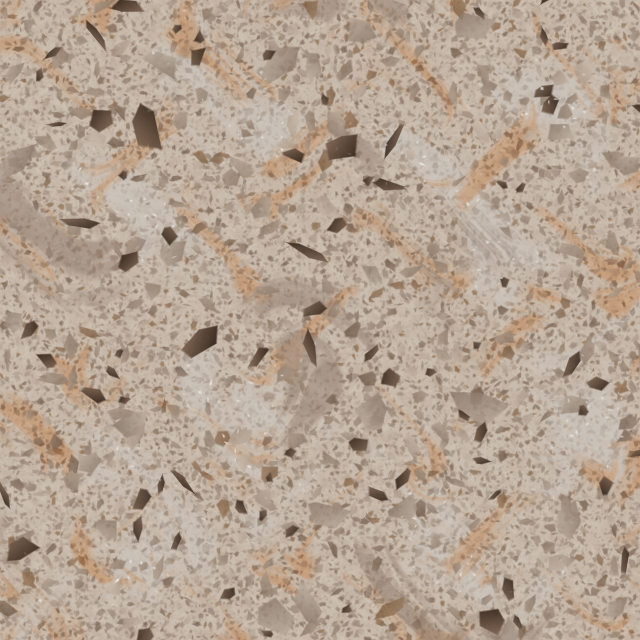
Give the GLSL for this texture, as a WebGL 1 fragment shader.

```glsl
precision highp float;
// Beige quartz composite: pale paste packed with angular stone chips, stains and glints.

uniform vec2 u_resolution;

#define EDGE 0.0011        // softness of chip outlines, in canvas units
#define DUST_CELLS 165.0
#define FINE_CELLS 98.0
#define GRAIN_CELLS 60.0
#define PEBBLE_CELLS 30.0
#define STONE_CELLS 13.0
#define SHARD_CELLS 11.0
#define STAIN_AMOUNT 0.55
#define CHALK_AMOUNT 0.60
#define HAZE_AMOUNT 0.60

const vec3 PASTE = vec3(0.755, 0.690, 0.630);
const vec3 CREAM = vec3(0.810, 0.760, 0.705);
const vec3 TAUPE = vec3(0.600, 0.525, 0.460);
const vec3 UMBER = vec3(0.440, 0.350, 0.285);
const vec3 OCHRE = vec3(0.560, 0.425, 0.300);
const vec3 CHALK = vec3(0.800, 0.780, 0.760);
const vec3 HAZE = vec3(0.600, 0.525, 0.470);
const vec3 SHADOW = vec3(0.215, 0.155, 0.115);

float hash(vec2 p) {
  vec3 q = fract(p.xyx * vec3(0.1031, 0.1030, 0.0973));
  q += dot(q, q.yzx + 33.33);
  return fract((q.x + q.y) * q.z);
}

// Layered sines, warped and turned at each octave; roughly -1 to 1.
float clouds(vec2 p) {
  float sum = 0.0, gain = 0.55;
  for (int i = 0; i < 5; i++) {
    p += 0.9 * sin(p.yx * 1.1 + float(i) * 1.7);
    sum += gain * sin(p.x) * sin(p.y + 0.6);
    p = mat2(0.8, 0.6, -0.6, 0.8) * p * 1.85 + 2.3;
    gain *= 0.62;
  }
  return sum;
}

// Scattered convex chips: x = coverage, y = random tint, z = shade across the chip.
vec3 chips(vec2 uv, float cells, float density, float stretch, float seed) {
  vec2 p = uv * cells, home = floor(p);
  float soft = (EDGE + 0.5 / u_resolution.y) * cells;
  vec3 best = vec3(0.0);
  for (int j = -1; j <= 1; j++) {
    for (int i = -1; i <= 1; i++) {
      vec2 cell = home + vec2(float(i), float(j));
      vec2 id = cell + seed * vec2(17.0, 31.0) + 50.0;
      if (hash(id + 3.1) > density) continue;
      vec2 center = cell + 0.15 + 0.7 * vec2(hash(id + 7.3), hash(id + 11.9));
      float turn = 6.2832 * hash(id + 19.7), size = hash(id + 23.3);
      float radius = mix(0.23, 0.49, size * size);
      float pull = mix(1.0, stretch, hash(id + 29.1));
      vec2 q = p - center;
      q = mat2(cos(turn), sin(turn), -sin(turn), cos(turn)) * q;
      q *= vec2(pull, 1.0 / pull);
      float dist = -1.0;
      for (int k = 0; k < 5; k++) {
        float side = float(k);
        float angle = (side + 0.7 * hash(id + side * 5.3 + 37.0)) * 1.25664;
        float reach = radius * mix(0.55, 1.0, hash(id + side * 3.7 + 61.0));
        dist = max(dist, dot(q, vec2(cos(angle), sin(angle))) - reach);
      }
      float cover = smoothstep(soft, -soft, dist);
      float shade = clamp(0.5 + 0.5 * dot(q, vec2(0.6, 0.8)) / radius, 0.0, 1.0);
      if (cover > best.x) best = vec3(cover, hash(id + 41.7), shade);
    }
  }
  return best;
}

// Mostly taupe, with some pale, umber and ochre pieces.
vec3 stoneColor(float tint) {
  vec3 color = mix(PASTE, TAUPE, smoothstep(0.0, 0.4, tint));
  color = mix(color, UMBER, 0.75 * smoothstep(0.66, 0.86, tint));
  return mix(color, OCHRE, 0.8 * smoothstep(0.89, 0.94, tint));
}

void main() {
  vec2 uv = gl_FragCoord.xy / u_resolution.y;
  float stain = smoothstep(0.22, 0.80, clouds(uv * 21.0 + 4.0));
  float chalk = smoothstep(0.12, 0.75, clouds(uv * 12.0 + 31.0));
  float haze = smoothstep(0.38, 0.72, clouds(uv * 10.0 + 57.0));

  // Paste and small grains
  vec3 color = mix(PASTE, CREAM, 0.5 + 0.5 * clouds(uv * 110.0));
  vec3 dust = chips(uv, DUST_CELLS, 0.6, 1.3, 1.0);
  color = mix(color, mix(TAUPE, CREAM, dust.y), 0.55 * dust.x);
  vec3 fine = chips(uv, FINE_CELLS, 0.75, 1.5, 2.0);
  color = mix(color, stoneColor(fine.y), 0.70 * fine.x);
  vec3 grain = chips(uv, GRAIN_CELLS, 0.55, 1.5, 3.0);
  color = mix(color, stoneColor(grain.y) + 0.05 * (grain.z - 0.5), 0.75 * grain.x);

  // Cloudy discoloration
  color = mix(color, CHALK, CHALK_AMOUNT * chalk);
  color = mix(color, OCHRE * color * 1.75, STAIN_AMOUNT * stain);
  color = mix(color, HAZE + 0.04 * clouds(uv * 45.0), HAZE_AMOUNT * haze);

  // Larger stones and dark shards
  vec3 pebble = chips(uv, PEBBLE_CELLS, 0.33, 1.6, 4.0);
  color = mix(color, stoneColor(pebble.y) + 0.10 * (pebble.z - 0.5), 0.80 * pebble.x);
  vec3 stone = chips(uv, STONE_CELLS, 0.16, 1.4, 5.0);
  color = mix(color, mix(TAUPE * 0.9, PASTE * 0.95, stone.z), 0.80 * stone.x);
  vec3 sliver = chips(uv, PEBBLE_CELLS, 0.07, 2.0, 6.0);
  color = mix(color, mix(SHADOW, UMBER, sliver.z), 0.9 * sliver.x);
  vec3 shard = chips(uv, SHARD_CELLS * 1.5, 0.07, 1.7, 7.0);
  color = mix(color, mix(SHADOW, UMBER * 1.1, shard.z), 0.95 * shard.x);

  // Bright mineral glints, mostly in chalky areas
  vec3 glint = chips(uv, DUST_CELLS, 0.025, 1.6, 8.0);
  color = mix(color, vec3(0.93, 0.92, 0.90), glint.x * (0.15 + 0.75 * chalk));

  gl_FragColor = vec4(color, 1.0);
}
```
